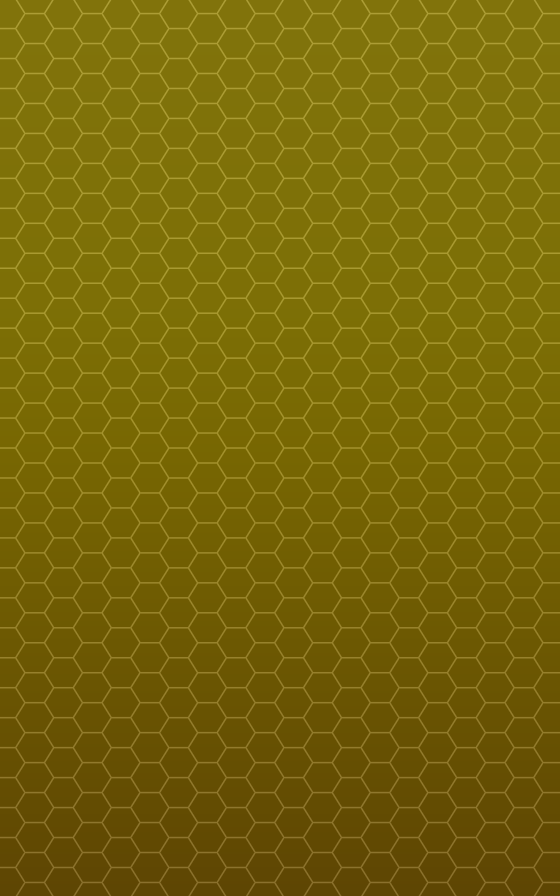
Write a Shadertoy shader that draws this pattern.

```glsl
// Thin pale outlines of a flat-topped honeycomb over a vertical olive-to-brown gradient.
// Two staggered rectangular lattices of hexagons tile the plane; the nearer cell
// gives the distance to its border. Lengths are fractions of the canvas height.

#define COLUMN_STEP 0.03212
#define CELL_HEIGHT 0.03344
#define SLANT_WIDTH 0.0104
#define LATTICE_ORIGIN vec2(0.0066, 0.0151)
#define LINE_WIDTH 0.0017
#define LINE_GLOW vec3(0.17, 0.165, 0.165)
#define TOP_COLOR vec3(0.505, 0.452, 0.045)
#define UPPER_COLOR vec3(0.488, 0.435, 0.022)
#define MIDDLE_COLOR vec3(0.468, 0.403, 0.008)
#define BOTTOM_COLOR vec3(0.368, 0.272, 0.010)

// Signed distance to the sides of one hexagon, negative inside
float hexagon(vec2 p) {
    p = abs(p);
    float halfHeight = 0.5 * CELL_HEIGHT;
    vec2 corner = vec2(0.5 * (COLUMN_STEP - SLANT_WIDTH), halfHeight);
    vec2 slantNormal = normalize(vec2(halfHeight, SLANT_WIDTH));
    return max(p.y - halfHeight, dot(p - corner, slantNormal));
}

// Distance to the nearest border of the honeycomb
float honeycombBorder(vec2 p) {
    vec2 period = vec2(2.0 * COLUMN_STEP, CELL_HEIGHT);
    vec2 evenCell = (fract(p / period + 0.5) - 0.5) * period;
    vec2 oddCell = (fract(p / period) - 0.5) * period;
    return abs(min(hexagon(evenCell), hexagon(oddCell)));
}

// Vertical gradient, with depth 0 at the top and 1 at the bottom
vec3 background(float depth) {
    vec3 color = mix(TOP_COLOR, UPPER_COLOR, clamp(depth / 0.35, 0.0, 1.0));
    color = mix(color, MIDDLE_COLOR, clamp((depth - 0.35) / 0.15, 0.0, 1.0));
    return mix(color, BOTTOM_COLOR, clamp((depth - 0.5) / 0.5, 0.0, 1.0));
}

void mainImage(out vec4 fragColor, in vec2 fragCoord) {
    vec2 p = fragCoord / iResolution.y;
    float pixel = 1.0 / iResolution.y;

    // Pixel coverage of the outline
    float border = honeycombBorder(p - LATTICE_ORIGIN);
    float halfLine = 0.5 * LINE_WIDTH;
    float coverage = clamp((halfLine - border) / pixel + 0.5, 0.0, 1.0)
                   - clamp((-halfLine - border) / pixel + 0.5, 0.0, 1.0);

    vec3 color = background(1.0 - p.y) + LINE_GLOW * coverage;
    fragColor = vec4(color, 1.0);
}
```
